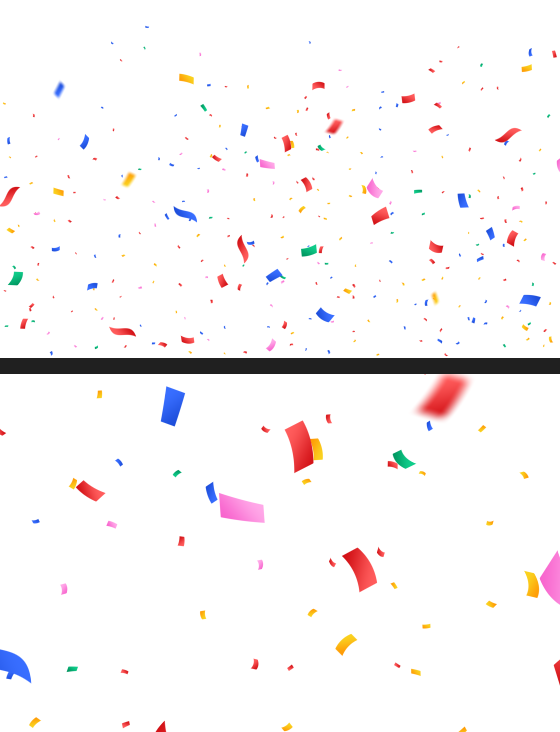
Top: the whole. Bottom: its middle third, enlarged.
A Shadertoy shader for this pattern:

```glsl
// Falling party confetti on white: bent paper strips and S-shaped ribbons.
// Three jittered grids (specks, chips, large pieces) are layered; hashes choose
// each piece's place, angle, size, bend, colour and occasional soft focus.

const float PI = 3.14159265;

// Four random values in 0..1 per grid cell
vec4 hash4(vec2 p) {
    vec4 q = fract(p.xyxy * vec4(0.1031, 0.1030, 0.0973, 0.1099));
    q += dot(q, q.wzxy + 33.33);
    return fract((q.xxyz + q.yzzw) * q.zywx);
}

mat2 rotation(float angle) {
    float c = cos(angle), s = sin(angle);
    return mat2(c, s, -s, c);
}

// Curved, flared and skewed strip: distances to its ends and to its sides
vec2 stripEdges(vec2 p, vec2 halfSize, float bend, float flare, float skew) {
    p.x += skew * p.y;
    float t = clamp(p.x / halfSize.x, -1.5, 1.5);
    p.y -= bend * halfSize.x * (t * t - 0.4);
    float width = halfSize.y * (1.0 + flare * t);
    return vec2(abs(p.x) - halfSize.x, abs(p.y) - width);
}

// Twisted ribbon, pointed at both ends
vec2 ribbonEdges(vec2 p, vec2 halfSize) {
    float t = clamp(p.x / halfSize.x, -1.2, 1.2);
    float centre = 0.20 * halfSize.x * sin(2.6 * t);
    float width = halfSize.y * (1.0 - t * t);
    return vec2(abs(p.x) - halfSize.x, (abs(p.y - centre) - width) * 0.87);
}

// Product of both edge fades keeps the corners of blurred pieces round
float coverage(vec2 edges, float softness) {
    vec2 fade = 1.0 - smoothstep(-0.5 * softness, 0.5 * softness, edges);
    return fade.x * fade.y;
}

// Paper colour, shaded from dark to light
vec3 paperColor(float pick, float shade) {
    if (pick < 0.30) return mix(vec3(0.82, 0.06, 0.08), vec3(1.00, 0.36, 0.36), shade);
    if (pick < 0.55) return mix(vec3(0.11, 0.30, 0.85), vec3(0.22, 0.43, 1.00), shade);
    if (pick < 0.78) return mix(vec3(1.00, 0.60, 0.02), vec3(0.98, 0.82, 0.12), shade);
    if (pick < 0.89) return mix(vec3(0.97, 0.38, 0.80), vec3(1.00, 0.66, 0.91), shade);
    return mix(vec3(0.00, 0.58, 0.37), vec3(0.06, 0.80, 0.54), shade);
}

// Paints one grid of pieces; special > 0 allows ribbons and blurred pieces
vec3 paintLayer(vec3 base, vec2 uv, float cell, vec2 halfSize,
                float density, float special, float seed) {
    vec2 home = floor(uv / cell);
    float pixel = 1.0 / iResolution.y;
    for (int j = -1; j <= 1; j++)
    for (int i = -1; i <= 1; i++) {
        vec2 id = home + vec2(i, j);
        vec4 place = hash4(id + seed);
        vec4 form = hash4(id + seed + 57.0);
        vec4 look = hash4(id + seed + 131.0);

        // Pieces thin out towards the top
        vec2 centre = (id + 0.5 + 0.75 * (place.xy - 0.5)) * cell;
        float presence = density * (1.0 - smoothstep(0.50, 1.0, centre.y));
        if (place.z > presence) continue;

        vec2 p = rotation(2.0 * PI * place.w) * (uv - centre);
        vec2 size = halfSize * mix(0.60, 1.12, form.x);
        size.y *= mix(0.75, 1.1, form.w);
        bool isRibbon = look.x < 0.10 * special;
        bool isBlurred = look.x > 1.0 - 0.10 * special;

        vec2 edges;
        if (isRibbon) {
            size = halfSize * vec2(1.75, 0.85);
            edges = ribbonEdges(p, size);
        } else {
            float bend = 0.55 * (form.y - 0.5);
            float flare = 0.30 * (form.z - 0.5);
            edges = stripEdges(p, size, bend, flare, 0.8 * (look.z - 0.5));
        }
        float cover = coverage(edges, isBlurred ? 0.014 : 1.4 * pixel);

        // Ribbons stay red or blue
        float pick = isRibbon ? 0.5 * look.y : look.y;
        float shade = smoothstep(-1.2, 0.9, 0.7 * p.x / size.x + 0.4 * p.y / size.y);
        base = mix(base, paperColor(pick, shade), cover);
    }
    return base;
}

void mainImage(out vec4 fragColor, in vec2 fragCoord) {
    vec2 uv = fragCoord / iResolution.y;
    vec3 color = vec3(1.0);
    color = paintLayer(color, uv, 0.060, vec2(0.0046, 0.0025), 0.70, 0.0, 11.0);
    color = paintLayer(color, uv, 0.125, vec2(0.0105, 0.0050), 0.55, 0.0, 211.0);
    color = paintLayer(color, uv, 0.140, vec2(0.0228, 0.0125), 0.52, 1.0, 433.0);
    fragColor = vec4(color, 1.0);
}
```
